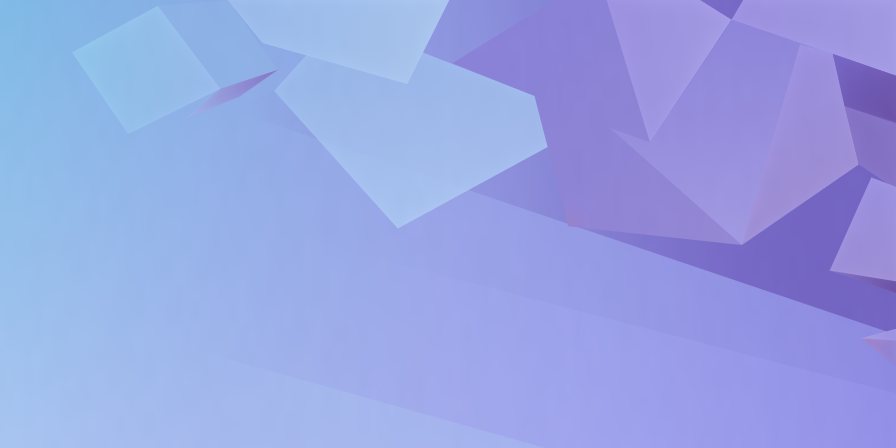
A Shadertoy shader for this background:

```glsl
// Backdrop colours: left, middle and right columns
const vec3 LEFT_TOP = vec3(0.50, 0.73, 0.90), LEFT_LOW = vec3(0.66, 0.77, 0.94);
const vec3 MID_TOP = vec3(0.57, 0.62, 0.89), MID_LOW = vec3(0.63, 0.66, 0.92);
const vec3 RIGHT_TOP = vec3(0.53, 0.51, 0.86), RIGHT_LOW = vec3(0.56, 0.55, 0.89);

// Facet colours
const vec3 AQUA = vec3(0.55, 0.76, 0.91);
const vec3 SKY = vec3(0.59, 0.72, 0.91);
const vec3 ICE = vec3(0.67, 0.78, 0.94);
const vec3 MIST = vec3(0.60, 0.69, 0.90);
const vec3 HAZE = vec3(0.56, 0.70, 0.90);
const vec3 IRIS = vec3(0.54, 0.51, 0.84);
const vec3 MAUVE = vec3(0.57, 0.52, 0.82);
const vec3 LILAC = vec3(0.63, 0.60, 0.88);
const vec3 LAVENDER = vec3(0.60, 0.56, 0.87);
const vec3 ORCHID = vec3(0.61, 0.55, 0.83);
const vec3 VIOLET = vec3(0.45, 0.39, 0.76);
const vec3 GRAPE = vec3(0.51, 0.44, 0.76);
const vec3 PLUM = vec3(0.41, 0.31, 0.64);
const vec3 ROSE = vec3(0.62, 0.50, 0.77);

// Faint diagonal sheets in the lower half
const vec2 SHEET_SLOPE = vec2(-0.26, -0.28);
const vec2 SHEET_HEIGHT = vec2(0.642, 0.341);
const float SHEET_LIGHT = 0.018, SHEET_TINT = 0.35;

// Edge light, sheerness and surface mottling
const float RIM_LIGHT = 0.02, RIM_FALLOFF = 60.0;
const float PALE_OPACITY = 0.82;
const float MOTTLE = 0.008;
const vec2 MOTTLE_SCALE = vec2(48.0, 20.0);

// Signed distance to a quad, convex or concave
float quad(vec2 p, vec2 a, vec2 b, vec2 c, vec2 d) {
    vec2 v[4] = vec2[4](a, b, c, d);
    float nearest = dot(p - a, p - a), side = 1.0;
    for (int i = 0; i < 4; i++) {
        vec2 next = v[(i + 3) % 4], e = next - v[i], w = p - v[i];
        vec2 r = w - e * clamp(dot(w, e) / max(dot(e, e), 1e-6), 0.0, 1.0);
        nearest = min(nearest, dot(r, r));
        bvec3 crossing = bvec3(p.y >= v[i].y, p.y < next.y, e.x * w.y > e.y * w.x);
        if (all(crossing) || all(not(crossing))) side = -side;
    }
    return side * sqrt(nearest);
}

float cover(float dist) {
    return clamp(0.5 - dist * iResolution.y, 0.0, 1.0);
}

float hash(vec2 cell) {
    return fract(sin(dot(cell, vec2(127.1, 311.7))) * 43758.5);
}

float noise(vec2 p) {
    vec2 i = floor(p), f = smoothstep(0.0, 1.0, fract(p));
    vec2 o = vec2(0.0, 1.0);
    return mix(mix(hash(i), hash(i + o.yx), f.x), mix(hash(i + o), hash(i + 1.0), f.x), f.y);
}

vec3 gradient(vec2 p, vec2 a, vec2 b, vec3 from, vec3 to) {
    return mix(from, to, clamp(dot(p - a, b - a) / dot(b - a, b - a), 0.0, 1.0));
}

// Filled quad shaded from its first corner to its third
void facet(inout vec3 col, vec2 p, vec2 a, vec2 b, vec2 c, vec2 d, vec3 from, vec3 to) {
    float dist = quad(p, a, b, c, d);
    vec3 fill = gradient(p, a, c, from, to) + RIM_LIGHT * exp(RIM_FALLOFF * min(dist, 0.0));
    col = mix(col, fill, cover(dist));
}

vec3 backdrop(vec2 p) {
    vec3 left = mix(LEFT_LOW, LEFT_TOP, p.y);
    vec3 middle = mix(MID_LOW, MID_TOP, p.y);
    vec3 right = mix(RIGHT_LOW, RIGHT_TOP, p.y);
    vec3 col = p.x < 1.0 ? mix(left, middle, p.x) : mix(middle, right, p.x - 1.0);

    // Sheets fade in along their upper edges
    vec2 depth = SHEET_HEIGHT + SHEET_SLOPE * p.x - p.y;
    col += SHEET_LIGHT * cover(-depth.x) * smoothstep(0.6, 1.5, p.x);
    col = mix(col, ICE, SHEET_TINT * cover(-depth.y) * smoothstep(0.3, 0.8, p.x));

    // Violet shadow beneath the facets
    float shadow = cover(quad(p, vec2(0.521, 0.753), vec2(2.0, 0.253), vec2(2.0, 1.0), vec2(1.0, 1.0)));
    float strength = 0.14 * smoothstep(0.5, 0.8, p.x) + 0.82 * smoothstep(0.9, 1.85, p.x);
    return mix(col, VIOLET, shadow * strength);
}

void mainImage(out vec4 fragColor, in vec2 fragCoord) {
    vec2 p = fragCoord / iResolution.xy * vec2(2.0, 1.0);
    vec3 col = backdrop(p);

    // Floating box: side, underside, front
    col = mix(col, HAZE, 0.7 * cover(quad(p, vec2(0.352, 0.987), vec2(0.508, 1.0), vec2(0.620, 0.844), vec2(0.492, 0.802))));
    facet(col, p, vec2(0.417, 0.737), vec2(0.492, 0.802), vec2(0.620, 0.844), vec2(0.534, 0.784), MIST, GRAPE);
    facet(col, p, vec2(0.161, 0.883), vec2(0.352, 0.987), vec2(0.492, 0.802), vec2(0.286, 0.701), AQUA, SKY);

    // Pale blue sheets, the lower one slightly sheer
    vec3 base = col;
    facet(col, p, vec2(0.888, 0.490), vec2(0.612, 0.797), vec2(0.755, 0.956), vec2(1.333, 0.732), ICE, SKY);
    col = mix(base, col, PALE_OPACITY);
    facet(col, p, vec2(0.508, 1.0), vec2(0.586, 0.904), vec2(0.909, 0.8125), vec2(1.003, 1.0), SKY, ICE - 0.02);

    // Violet arrow with a warm lower corner
    vec2 barb = vec2(1.193, 0.786), heel = vec2(1.268, 0.495), tip = vec2(1.656, 0.453);
    float arrow = min(quad(p, vec2(1.010, 0.859), vec2(1.237, 1.0), vec2(1.450, 1.0), barb),
                      quad(p, barb, vec2(1.360, 1.0), tip, heel));
    vec3 arrowColor = gradient(p, vec2(1.237, 0.9), tip, IRIS, MAUVE + 0.01);
    arrowColor = mix(arrowColor, ROSE, 0.5 * smoothstep(0.06, 0.0, distance(p, heel)));
    col = mix(col, arrowColor, cover(arrow));

    // Lilac wedge and the two-tone kite
    vec2 crest = vec2(1.633, 0.956), notch = vec2(1.451, 0.682), shoulder = vec2(1.859, 0.880);
    facet(col, p, vec2(1.354, 1.0), vec2(1.5625, 1.0), crest, notch, LAVENDER, LILAC);
    float kite = min(quad(p, crest, shoulder, tip, notch),
                     quad(p, vec2(1.362, 0.714), notch, vec2(1.667, 0.688), tip));
    col = mix(col, gradient(p, crest, tip, IRIS + 0.01, LILAC), cover(kite));
    facet(col, p, vec2(1.786, 0.901), shoulder, vec2(1.917, 0.633), tip, LAVENDER, ORCHID);

    // Right edge: roof, dark recess and lower panel
    facet(col, p, crest, vec2(1.659, 1.0), vec2(2.0, 1.0), vec2(2.0, 0.831), LAVENDER, LILAC);
    facet(col, p, shoulder, vec2(2.0, 0.831), vec2(2.0, 0.727), vec2(1.885, 0.763), VIOLET, PLUM);
    facet(col, p, vec2(1.885, 0.763), vec2(2.0, 0.724), vec2(2.0, 0.578), vec2(1.917, 0.633), GRAPE, GRAPE);

    // Right edge: hanging panel and small sliver with undersides
    vec2 hang = vec2(1.852, 0.396), sliver = vec2(1.922, 0.245);
    facet(col, p, hang, hang, vec2(2.0, 0.346), vec2(2.0, 0.374), GRAPE, PLUM);
    facet(col, p, vec2(1.945, 0.604), vec2(2.0, 0.583), vec2(2.0, 0.372), hang, LAVENDER, ORCHID);
    facet(col, p, sliver, sliver, vec2(2.0, 0.180), vec2(2.0, 0.242), ROSE, IRIS);
    facet(col, p, sliver, sliver, vec2(2.0, 0.266), vec2(2.0, 0.240), LILAC, LAVENDER);

    // Soft vertical mottling
    col += MOTTLE * (noise(p * MOTTLE_SCALE) - 0.5);
    fragColor = vec4(col, 1.0);
}
```
